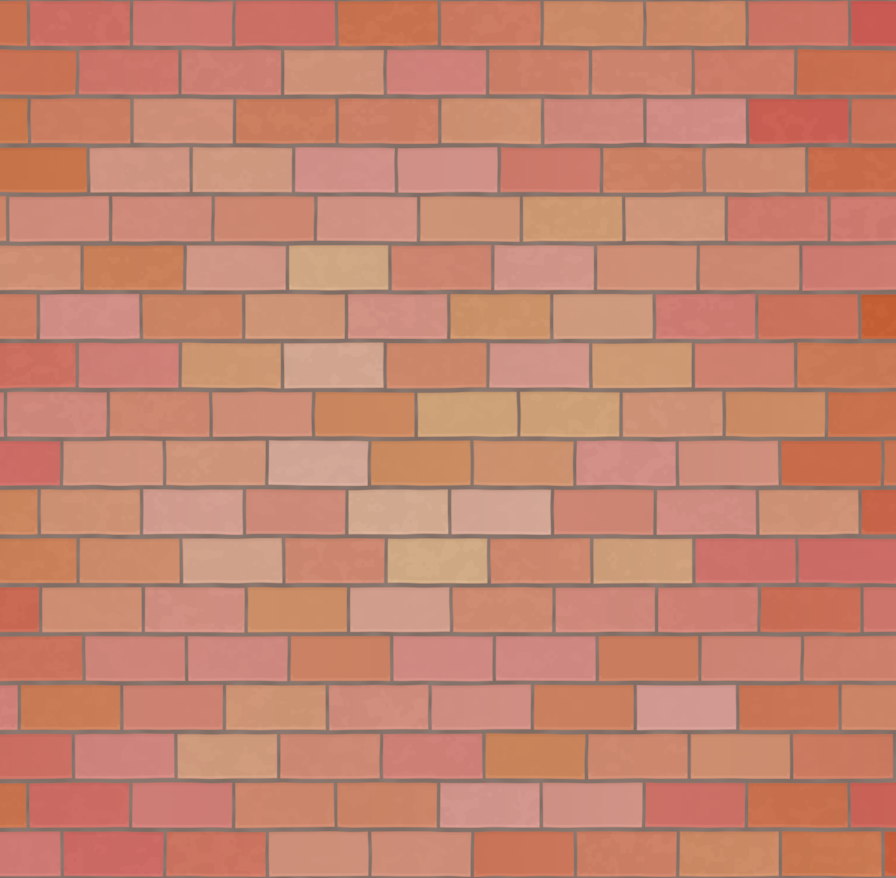
Reproduce this texture procedurally as a WebGL 1 fragment shader.

```glsl
precision highp float;
uniform vec2 u_resolution;

float hash(vec2 p) {
  return fract(sin(dot(p, vec2(127.1, 311.7))) * 43758.5453);
}

float noise(vec2 p) {
  vec2 i = floor(p), f = fract(p);
  f = f * f * (3.0 - 2.0 * f);
  return mix(mix(hash(i), hash(i + vec2(1.0, 0.0)), f.x),
             mix(hash(i + vec2(0.0, 1.0)), hash(i + vec2(1.0, 1.0)), f.x), f.y);
}

float boxDistance(vec2 p, vec2 halfSize, float radius) {
  vec2 q = abs(p) - halfSize + radius;
  return length(max(q, 0.0)) + min(max(q.x, q.y), 0.0) - radius;
}

// Fired clay: pale in the middle of the wall, redder towards its borders
vec3 clayColor(vec2 id, vec2 center) {
  vec2 fromMiddle = (center - 0.5) * vec2(1.0, 0.9);
  float heat = 0.25 + 1.35 * dot(fromMiddle, fromMiddle);
  heat += 0.2 * center.x * center.y * smoothstep(0.6, 1.0, center.x);
  heat = clamp(heat + 0.5 * (hash(id + 3.7) - 0.5), 0.0, 1.0);
  vec3 clay = mix(vec3(0.82, 0.67, 0.57), vec3(0.78, 0.36, 0.27), heat);
  float ochre = hash(id + 19.3) - 0.5;
  return clay + ochre * vec3(-0.02, 0.015, -0.13);
}

void main() {
  vec2 uv = gl_FragCoord.xy / u_resolution;
  float pixel = 1.0 / u_resolution.x;
  vec2 size = vec2(0.1146, 0.0546);

  // Courses counted from the top, in an uneven running bond
  vec2 grid = vec2(uv.x * 8.73, (1.0 - uv.y) * 17.97 + 0.02);
  float row = floor(grid.y);
  float shift = 0.23 + 0.52 * mod(row, 2.0) + 0.36 * (hash(vec2(row, 8.0)) - 0.5);
  grid.x -= shift;
  vec2 id = floor(grid);
  vec2 center = vec2((id.x + 0.5 + shift) / 8.73, 1.0 - (row + 0.5) / 18.0);

  // Slightly crooked brick outline
  vec2 local = (fract(grid) - 0.5) * size;
  float tilt = (hash(id + 41.0) - 0.5) * 0.016;
  vec2 bent = local + vec2(-local.y, local.x) * tilt;
  bent += (vec2(noise(uv * 38.0), noise(uv * 38.0 + 57.0)) - 0.5) * 0.0011;
  float edge = boxDistance(bent, size * 0.5 - vec2(0.0015, 0.0021), 0.0012);

  // Soft shading and faint blotches on the face
  vec3 brick = clayColor(id, center);
  brick += 0.022 * (local.x / size.x) * (hash(id + 73.0) - 0.3);
  float blotch = noise(uv * vec2(70.0, 95.0)) * 0.65 + noise(uv * 190.0) * 0.35;
  brick += 0.016 * (smoothstep(0.55, 0.62, blotch) - 0.3) * hash(id + 5.0);

  // Light lower lip, dim upper lip and dark rim
  float lip = smoothstep(-0.0045, -0.0025, edge);
  float lower = smoothstep(0.017, 0.022, local.y);
  float upper = smoothstep(0.018, 0.023, -local.y);
  brick += lip * (0.035 * lower - 0.02 * upper);
  float rim = smoothstep(-0.0016, 0.0, edge);
  brick = mix(brick, vec3(0.60, 0.46, 0.39), 0.55 * rim);

  // Mortar joints
  vec3 mortar = vec3(0.52, 0.45, 0.42) + 0.06 * (noise(uv * 60.0) - 0.5);
  float joint = smoothstep(-0.6 * pixel, 0.6 * pixel, edge);
  gl_FragColor = vec4(mix(brick, mortar, joint), 1.0);
}
```
